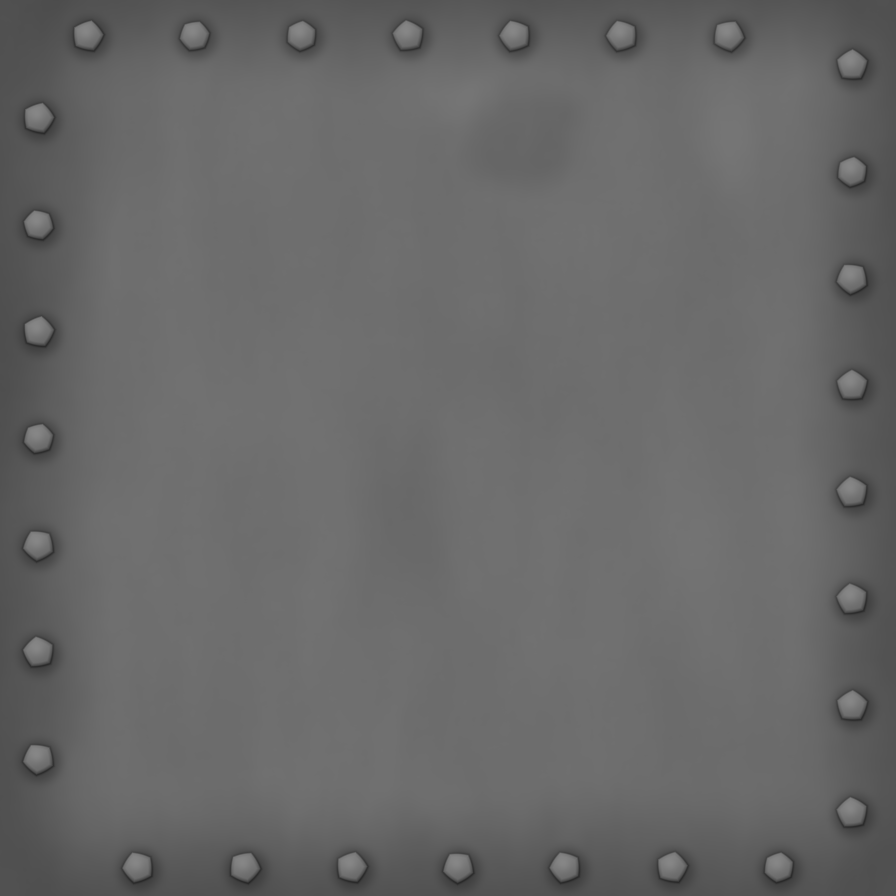
Give the GLSL for this texture, as a Shadertoy shader.

```glsl
#define FACE_GRAY 0.432
#define EDGE_GRAY 0.315
#define RIVET_GRAY 0.455
#define RIVET_RADIUS 0.0158
#define RIVET_PITCH 0.1192
#define SHADOW_DEPTH 0.30
#define MOTTLE 0.040
#define LIGHT_DIR normalize(vec2(-0.35, 0.9))

float hash(vec2 p) {
    vec3 q = fract(p.xyx * vec3(0.1031, 0.1030, 0.0973));
    q += dot(q, q.yzx + 33.33);
    return fract((q.x + q.y) * q.z);
}

float cornerSlope(vec2 cell, vec2 offset) {
    float a = 6.2832 * hash(cell);
    return dot(vec2(cos(a), sin(a)), offset);
}

float gradientNoise(vec2 p) {
    vec2 i = floor(p), f = fract(p);
    vec2 w = f * f * f * (f * (f * 6.0 - 15.0) + 10.0);
    vec2 e = vec2(1.0, 0.0);
    return mix(mix(cornerSlope(i, f), cornerSlope(i + e, f - e), w.x),
               mix(cornerSlope(i + e.yx, f - e.yx), cornerSlope(i + 1.0, f - 1.0), w.x), w.y);
}

float fbm(vec2 p) {
    float sum = 0.0, gain = 0.6;
    for (int k = 0; k < 4; k++) {
        sum += gain * gradientNoise(p);
        p = p * 2.03 + 17.3;
        gain *= 0.5;
    }
    return sum;
}

float roundBox(vec2 p, vec2 halfSize, float radius) {
    vec2 q = abs(p) - halfSize + radius;
    return length(max(q, 0.0)) + min(max(q.x, q.y), 0.0) - radius;
}

// Soft elliptical patch of paint
float patchMask(vec2 p, vec2 center, vec2 size) {
    vec2 q = (p - center) / size;
    return exp(-dot(q, q));
}

// Offset to the nearest rivet of a row; id seeds its shape
vec2 nearestRivet(vec2 p, vec2 start, vec2 axis, float count, out float id) {
    id = clamp(round(dot(p - start, axis) / RIVET_PITCH), 0.0, count - 1.0);
    return p - start - axis * id * RIVET_PITCH;
}

// Hammered five- or six-sided head with a dark seam and soft shadow
void addRivet(inout float gray, vec2 offset, float id, float pixel) {
    float sides = 5.0 + step(0.6, hash(vec2(id, 3.0)));
    float sector = 6.2832 / sides;
    float angle = atan(offset.y, offset.x) + 6.2832 * hash(vec2(id, 8.0));
    float r = length(offset);
    float facet = r * cos(mod(angle, sector) - 0.5 * sector);
    float d = mix(r, facet * 1.08, 0.7) - RIVET_RADIUS;

    vec2 drop = offset - vec2(0.002, -0.003);
    float shadow = exp(-pow(length(drop) / 0.0235, 4.0));
    gray *= 1.0 - SHADOW_DEPTH * shadow;

    float slope = dot(offset, LIGHT_DIR) / RIVET_RADIUS;
    float seam = exp(-pow((d - 0.0006) / 0.0017, 2.0));
    gray *= 1.0 - seam * (0.25 - 0.12 * slope);

    float head = RIVET_GRAY + 0.055 * slope;
    vec2 shine = offset - RIVET_RADIUS * vec2(-0.1, 0.2);
    head += 0.055 * exp(-dot(shine, shine) / 0.00007);
    head -= 0.10 * smoothstep(-0.0045, 0.0, d) * (0.8 - 0.5 * slope);
    gray = mix(gray, head, smoothstep(0.0007 + pixel, -0.0007 - pixel, d));
}

void mainImage(out vec4 fragColor, in vec2 fragCoord) {
    vec2 uv = fragCoord / iResolution.xy;
    float pixel = 0.5 / iResolution.y;

    // Worn face fading into a dark border
    vec2 warp = vec2(fbm(uv * vec2(6.0, 4.0)), fbm(uv * vec2(6.0, 4.0) + 41.0));
    vec2 q = uv + 0.035 * warp;
    float border = roundBox(q - vec2(0.505, 0.508), vec2(0.425, 0.435), 0.06);
    float gray = mix(FACE_GRAY, EDGE_GRAY, smoothstep(-0.055, 0.095, border));

    // Vertical brushing, broad stains and fine grain
    float stain = fbm(q * vec2(7.0, 3.8) + 5.0);
    float brush = fbm(q * vec2(16.0, 3.0) + 23.0);
    gray += MOTTLE * (0.75 * stain + 0.35 * brush);
    gray += 0.004 * fbm(uv * vec2(45.0, 70.0));

    // Patches above the center and along the sides
    float blot = roundBox(q - vec2(0.583, 0.847), vec2(0.052, 0.052), 0.03);
    gray -= 0.036 * smoothstep(0.022, -0.022, blot);
    gray += 0.026 * patchMask(q, vec2(0.515, 0.885), vec2(0.05, 0.03));
    gray += 0.030 * patchMask(q, vec2(0.815, 0.835), vec2(0.035, 0.055));
    gray += 0.016 * patchMask(q, vec2(0.78, 0.44), vec2(0.035, 0.17));
    gray -= 0.018 * patchMask(q, vec2(0.46, 0.43), vec2(0.055, 0.09));
    gray -= 0.014 * patchMask(q, vec2(0.545, 0.60), vec2(0.045, 0.04));
    gray -= 0.022 * patchMask(q, vec2(0.09, 0.87), vec2(0.06, 0.12));
    gray -= 0.018 * patchMask(q, vec2(0.07, 0.23), vec2(0.045, 0.09));

    // Four staggered rows of rivets
    float id;
    vec2 offset = nearestRivet(uv, vec2(0.098, 0.960), vec2(1, 0), 7.0, id);
    addRivet(gray, offset, id + 10.0, pixel);
    offset = nearestRivet(uv, vec2(0.154, 0.032), vec2(1, 0), 7.0, id);
    addRivet(gray, offset, id + 20.0, pixel);
    offset = nearestRivet(uv, vec2(0.043, 0.153), vec2(0, 1), 7.0, id);
    addRivet(gray, offset, id + 30.0, pixel);
    offset = nearestRivet(uv, vec2(0.951, 0.093), vec2(0, 1), 8.0, id);
    addRivet(gray, offset, id + 40.0, pixel);

    fragColor = vec4(vec3(gray), 1.0);
}
```
